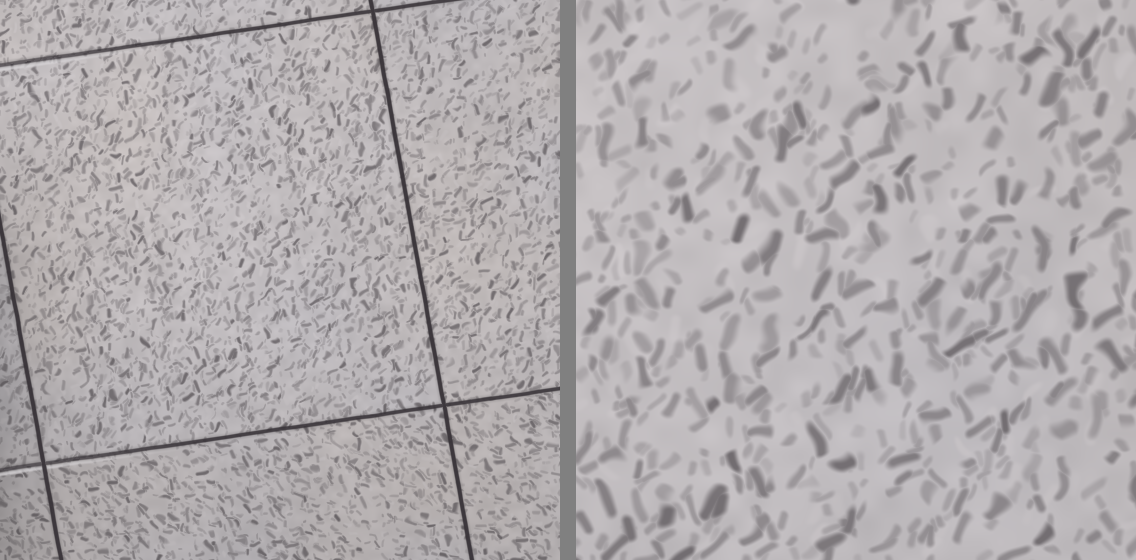
Left, the full canvas; right, a detail of the centre.
Write a WebGL 2 fragment shader that draws this texture.

```glsl
#version 300 es
precision highp float;
// Speckled grey stone floor tiles, slightly rotated, with thin dark joints.

uniform vec2 u_resolution;
out vec4 outColor;

const vec2 JOINT_CROSS = vec2(0.793, 0.276);   // one corner shared by four tiles
const vec2 TILE_RIGHT = vec2(0.715, 0.104);    // tile edge vectors
const vec2 TILE_UP = vec2(-0.1276, 0.704);
const vec3 STONE = vec3(0.745, 0.727, 0.735);
const vec3 FLECK = vec3(0.36, 0.34, 0.355);
const vec3 JOINT = vec3(0.22, 0.20, 0.22);
const vec3 EDGE_GLINT = vec3(0.86, 0.85, 0.86);

float hash(vec2 p) {
    return fract(sin(dot(p, vec2(127.1, 311.7))) * 43758.5453);
}

vec2 hash2(vec2 p) {
    return vec2(hash(p), hash(p + 57.3));
}

float noise(vec2 p) {
    vec2 i = floor(p), f = fract(p);
    f = f * f * (3.0 - 2.0 * f);
    float low = mix(hash(i), hash(i + vec2(1, 0)), f.x);
    float high = mix(hash(i + vec2(0, 1)), hash(i + vec2(1, 1)), f.x);
    return mix(low, high, f.y);
}

// Soft elongated grains, one candidate per cell, gathered into loose clusters.
float flecks(vec2 p, float cell, vec2 size, float tilt, float density, float seed) {
    vec2 g = p / cell, home = floor(g);
    float dark = 0.0;
    for (int j = -1; j <= 1; j++) {
        for (int i = -1; i <= 1; i++) {
            vec2 id = home + vec2(i, j);
            vec2 place = hash2(id + seed);
            vec2 kind = hash2(id + seed + 19.7);
            float angle = tilt + (kind.x - 0.5) * 1.9;
            vec2 axis = vec2(cos(angle), sin(angle));
            vec2 d = (g - id - place) * cell;
            float reach = size.x * mix(0.25, 1.0, hash(id + seed + 83.1));
            float dist = length(d - axis * clamp(dot(d, axis), -reach, reach));
            float cluster = 0.45 + 1.1 * noise(id * 0.3 + seed);
            float present = step(kind.y, density * cluster);
            float strength = mix(0.35, 1.0, hash(id + seed + 31.9));
            float grain = 1.0 - smoothstep(size.y * 0.15, size.y, dist);
            dark = max(dark, present * strength * grain);
        }
    }
    return dark;
}

// Coverage of a line with soft edges.
float stroke(float dist, float halfWidth, float blur) {
    return 1.0 - smoothstep(halfWidth - blur, halfWidth + blur, abs(dist));
}

// Broad lighting: brightest at upper left centre, dim at the left and bottom.
float lighting(vec2 p) {
    float glow = 0.05 * exp(-5.0 * dot(p - vec2(0.32, 0.72), p - vec2(0.32, 0.72)));
    float leftDim = 0.15 * exp(-p.x * 11.0) * (1.0 - smoothstep(0.45, 0.85, p.y));
    float bottomDim = 0.05 * (1.0 - smoothstep(0.0, 0.45, p.y));
    return 0.99 + glow - leftDim - bottomDim;
}

vec3 stone(vec2 p, vec2 tile) {
    vec2 s = p + hash2(tile + 7.0) * 3.0;
    float mottle = noise(s * 22.0) * 0.4 + noise(s * 75.0) * 0.6 - 0.5;
    vec3 color = STONE * (1.0 + 0.09 * mottle);
    color += vec3(0.008, 0.002, -0.008) * (noise(s * 6.0) - 0.4) * 2.0;

    // Bend the grains, and turn their main direction in the lower row.
    vec2 bent = s + 0.009 * (vec2(noise(s * 70.0), noise(s * 70.0 + 40.0)) - 0.5);
    float tilt = 1.15 + (tile.y < 0.0 ? 1.3 : 0.0) + 0.3 * (hash(tile) - 0.5);
    float coarse = flecks(bent, 0.024, vec2(0.0085, 0.0055), tilt, 0.62, 3.0);
    float medium = flecks(bent, 0.017, vec2(0.0065, 0.0045), tilt, 0.55, 11.0);
    float fine = flecks(bent, 0.012, vec2(0.004, 0.0038), tilt, 0.5, 23.0);
    float pale = flecks(bent, 0.021, vec2(0.006, 0.005), tilt, 0.4, 37.0);
    color = mix(color, STONE * 1.07, pale * 0.5);
    float dark = max(coarse * 0.8, max(medium * 0.58, fine * 0.36));
    return mix(color, FLECK, dark);
}

void main() {
    vec2 p = gl_FragCoord.xy / u_resolution;
    float blur = max(0.0016, 0.7 / min(u_resolution.x, u_resolution.y));

    // Tile coordinates and signed distances to the nearest joints.
    vec2 q = inverse(mat2(TILE_RIGHT, TILE_UP)) * (p - JOINT_CROSS);
    vec2 tile = floor(q);
    vec2 side = vec2(length(TILE_RIGHT), length(TILE_UP));
    vec2 joint = (fract(q + 0.5) - 0.5) * side;
    joint += 0.0012 * (vec2(noise(p.yx * 30.0), noise(p * 30.0)) - 0.5);

    vec3 color = stone(p, tile) * lighting(p);

    // Lit lower lip and worn, paler joints toward the left edge.
    float worn = 1.0 - smoothstep(0.0, 0.4, p.x);
    color = mix(color, EDGE_GLINT, 0.75 * worn * stroke(joint.y + 0.0075, 0.003, blur * 1.5));
    float across = stroke(joint.y, 0.0033, blur) * mix(0.88, 0.62, worn);
    float upright = stroke(joint.x, 0.0037, blur) * 0.95;
    color *= 1.0 - 0.12 * stroke(min(abs(joint.x), abs(joint.y)), 0.006, 0.004);
    color = mix(color, JOINT, max(across, upright));

    outColor = vec4(color, 1.0);
}
```
